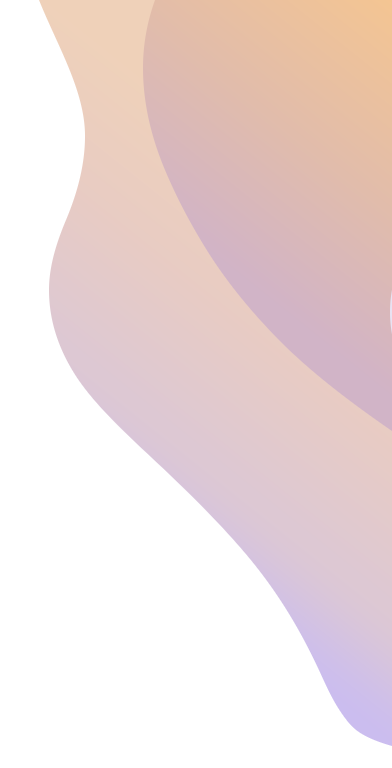
This background is drawn by a Shadertoy shader. Its source:

```glsl
// Two nested wavy blobs in peach and lilac, flowing in from the right over white.

const vec3 WHITE = vec3(1.0);
const vec3 PEACH = vec3(0.937, 0.820, 0.727);
const vec3 BLUSH = vec3(0.910, 0.798, 0.765);
const vec3 MAUVE = vec3(0.867, 0.784, 0.827);
const vec3 LILAC = vec3(0.796, 0.741, 0.937);
const vec3 APRICOT = vec3(0.957, 0.773, 0.573);
const vec3 ROSE = vec3(0.882, 0.737, 0.671);
const vec3 ORCHID = vec3(0.820, 0.704, 0.780);
const vec3 PALE = vec3(0.910, 0.885, 0.950);

// Layout grid: 768 units span the canvas height
const float GRID = 768.0;

// Edge nodes: depth below the top, horizontal position, slope dx/dy
const vec3 OUTER[10] = vec3[10](
    vec3(0, 39, 0.40), vec3(136, 85, 0), vec3(220, 66, -0.42),
    vec3(290, 49, 0), vec3(373, 74, 0.62), vec3(458, 152, 1.07),
    vec3(553, 245, 0.85), vec3(668, 318, 0.47), vec3(718, 345, 0.75),
    vec3(746, 392, 3.5));
const vec3 INNER[6] = vec3[6](
    vec3(0, 155, -0.36), vec3(68, 143, 0), vec3(170, 165, 0.42),
    vec3(252, 208, 0.63), vec3(341, 280, 0.99), vec3(431, 392, 1.45));

// Cubic Hermite span between two nodes: position and slope at depth y
vec2 hermite(vec3 a, vec3 b, float y) {
    float h = b.x - a.x;
    float t = (y - a.x) / h;
    float rise = b.y - a.y;
    float c2 = 3.0 * rise - h * (2.0 * a.z + b.z);
    float c3 = h * (a.z + b.z) - 2.0 * rise;
    float x = a.y + t * (h * a.z + t * (c2 + t * c3));
    float slope = a.z + t * (2.0 * c2 + 3.0 * t * c3) / h;
    return vec2(x, slope);
}

// Straight continuation past a node
vec2 tangentLine(vec3 n, float y) {
    return vec2(n.y + n.z * (y - n.x), n.z);
}

// Approximate signed distance to an edge, positive on its right
float edgeDistance(vec2 p, vec2 edge) {
    return (p.x - edge.x) / sqrt(1.0 + edge.y * edge.y);
}

float outerDistance(vec2 p) {
    vec2 edge = tangentLine(OUTER[9], p.y);
    for (int i = 8; i >= 0; i--)
        if (p.y < OUTER[i + 1].x) edge = hermite(OUTER[i], OUTER[i + 1], p.y);
    return edgeDistance(p, edge);
}

float innerDistance(vec2 p) {
    vec2 edge = tangentLine(INNER[5], p.y);
    for (int i = 4; i >= 0; i--)
        if (p.y < INNER[i + 1].x) edge = hermite(INNER[i], INNER[i + 1], p.y);
    return edgeDistance(p, edge);
}

float coverage(float dist, float pixel) {
    return clamp(dist / pixel + 0.5, 0.0, 1.0);
}

float ramp(float from, float to, float v) {
    return clamp((v - from) / (to - from), 0.0, 1.0);
}

vec3 outerColor(float d) {
    vec3 c = mix(PEACH, BLUSH, ramp(-36.0, 126.0, d));
    c = mix(c, MAUVE, ramp(126.0, 290.0, d));
    return mix(c, LILAC, smoothstep(290.0, 440.0, d));
}

vec3 innerColor(float d) {
    vec3 c = mix(APRICOT, ROSE, ramp(-314.0, -100.0, d));
    return mix(c, ORCHID, ramp(-100.0, 85.0, d));
}

void mainImage(out vec4 fragColor, in vec2 fragCoord) {
    // Depth runs downward from the top edge
    float pixel = GRID / iResolution.y;
    vec2 p = vec2(fragCoord.x, iResolution.y - fragCoord.y) * pixel;

    // Shared diagonal gradient axis, from upper right to lower left
    float diagonal = p.y - 0.8 * p.x;

    vec3 color = WHITE;
    color = mix(color, outerColor(diagonal), coverage(outerDistance(p), pixel));
    color = mix(color, innerColor(diagonal), coverage(innerDistance(p), pixel));

    // Pale disc just touching the right side
    float disc = 125.0 - length(p - vec2(515.0, 312.0));
    color = mix(color, PALE, coverage(disc, pixel));

    fragColor = vec4(color, 1.0);
}
```
